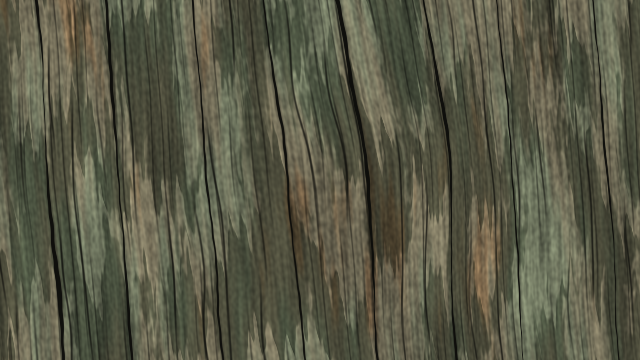
Give the GLSL for this texture, as a Shadertoy shader.

```glsl
// Weathered grey-green timber: leaning grain, flaked pale patches and dark drying cracks.

const vec3 DARK_WOOD   = vec3(0.29, 0.30, 0.24);
const vec3 PALE_WOOD   = vec3(0.44, 0.435, 0.362);
const vec3 CRACK_BLACK = vec3(0.05, 0.05, 0.04);
const vec3 RUST_TINT   = vec3(1.16, 0.95, 0.82);
const vec3 MOSS_TINT   = vec3(0.94, 1.01, 0.98);

float hash(vec2 p) {
    vec3 q = fract(p.xyx * vec3(0.1031, 0.1030, 0.0973));
    q += dot(q, q.yzx + 33.33);
    return fract((q.x + q.y) * q.z);
}

vec2 gradientAt(vec2 cell) {
    float angle = 6.2832 * hash(cell);
    return vec2(cos(angle), sin(angle));
}

// Gradient noise, roughly -0.7 to 0.7
float noise(vec2 p) {
    vec2 i = floor(p), f = p - i;
    vec2 w = f * f * f * (f * (f * 6.0 - 15.0) + 10.0);
    vec2 e = vec2(1.0, 0.0);
    float low  = mix(dot(gradientAt(i), f), dot(gradientAt(i + e), f - e), w.x);
    float high = mix(dot(gradientAt(i + e.yx), f - e.yx),
                     dot(gradientAt(i + 1.0), f - 1.0), w.x);
    return mix(low, high, w.y);
}

float fbm(vec2 p, int octaves) {
    float sum = 0.0, gain = 1.0;
    for (int i = 0; i < octaves; i++) {
        sum += gain * noise(p);
        p = p * 2.03 + 17.3;
        gain *= 0.5;
    }
    return sum;
}

// Distance across the grain: fibres lean right going down and bulge round a knot
vec2 grainSpace(vec2 p) {
    vec2 knot = (p - vec2(1.12, 0.55)) / vec2(0.28, 0.30);
    float lean = 0.07 + 0.05 * exp(-pow((p.x - 0.98) / 0.32, 2.0));
    float u = p.x - lean * (1.0 - p.y) - 0.035 * exp(-dot(knot, knot));
    u += 0.012 * noise(p * vec2(2.0, 3.0) + 5.0);
    return vec2(u, p.y);
}

// Pale surface layer, broken off in long ragged teeth
float flakes(vec2 g) {
    float teeth = 0.55 * noise(vec2(g.x * 42.0, g.y * 3.0)) + 0.25 * noise(g * vec2(95.0, 12.0));
    float body = fbm(vec2(g.x * 6.5, g.y * 2.6 + teeth) + 41.0, 3);
    return smoothstep(-0.10, 0.12, body + 0.10 * noise(g * vec2(70.0, 30.0)));
}

// One wide crack that wanders, swells and pinches along its length
float crack(vec2 g, float centre, float width, float seed, float feather) {
    float wander = 0.014 * noise(vec2(g.y * 2.5, seed)) + 0.003 * noise(vec2(g.y * 19.0, seed + 9.0));
    float swell = 0.65 + 1.1 * noise(vec2(g.y * 2.2, seed + 3.7)) + 0.3 * noise(vec2(g.y * 16.0, seed + 6.1));
    float halfWidth = 0.5 * width * max(swell, 0.18);
    return 1.0 - smoothstep(-feather, feather, abs(g.x - centre - wander) - halfWidth);
}

// Repeated hairline splits that fade in and out
float hairlines(vec2 g, float spacing, float width, float seed, float feather) {
    float id = floor(g.x / spacing);
    float row = id * 3.37 + seed;
    float centre = (id + 0.3 + 0.4 * hash(vec2(id, seed))) * spacing;
    centre += 0.25 * spacing * noise(vec2(g.y * 3.5, row));
    float presence = smoothstep(-0.08, 0.22, noise(vec2(g.y * 1.9 + 0.37 * row, row)));
    float line = 1.0 - smoothstep(0.0, feather + width, abs(g.x - centre));
    return line * presence;
}

vec3 woodSurface(vec2 p, vec2 g) {
    float flake = flakes(g);
    float rim = flake - flakes(g + vec2(-0.004, 0.007));
    vec3 colour = mix(DARK_WOOD, PALE_WOOD, flake);

    // Broad shading, streaks, fibres and grit
    float shade = 1.0 + 0.22 * fbm(p * vec2(2.2, 1.6) + 8.0, 2);
    shade += 0.26 * noise(g * vec2(26.0, 1.8));
    shade += 0.34 * noise(g * vec2(105.0, 4.5) + 3.0);
    shade += 0.20 * noise(g * vec2(120.0, 60.0));
    shade += 0.16 * fbm(p * vec2(38.0, 26.0), 2) * flake;
    colour *= shade + 0.10 * rim;

    // Green film with occasional rusty streaks
    float warmth = fbm(g * vec2(9.0, 1.5) + 60.0, 2) + 0.35 * noise(g * vec2(55.0, 5.0));
    colour *= mix(MOSS_TINT, vec3(1.03, 0.99, 0.96), smoothstep(-0.4, 0.2, warmth));
    return colour * mix(vec3(1.0), RUST_TINT, 0.7 * smoothstep(0.28, 0.65, warmth));
}

void mainImage(out vec4 fragColor, in vec2 fragCoord) {
    vec2 p = fragCoord / iResolution.y;
    float feather = 0.6 / iResolution.y;
    vec2 g = grainSpace(p);
    vec3 colour = woodSurface(p, g);

    // Hairline splits, fine and medium
    colour *= 1.0 - 0.38 * hairlines(g, 0.027, 0.0024, 2.0, feather);
    colour = mix(colour, CRACK_BLACK, 0.72 * hairlines(g, 0.075, 0.0032, 7.0, feather));

    // Wide drying cracks with a soft shaded lip
    for (int i = 0; i < 8; i++) {
        float k = float(i);
        float centre = 0.08 + 0.22 * k + 0.07 * (hash(vec2(k, 4.0)) - 0.5);
        float width = mix(0.004, 0.015, hash(vec2(k, 12.0)));
        float seed = 5.3 * k + 1.4;
        colour *= 1.0 - 0.22 * crack(g, centre, width * 1.5, seed, 0.006);
        colour = mix(colour, CRACK_BLACK, 0.96 * crack(g, centre, width, seed, feather));
    }
    fragColor = vec4(clamp(colour, 0.0, 1.0), 1.0);
}
```
